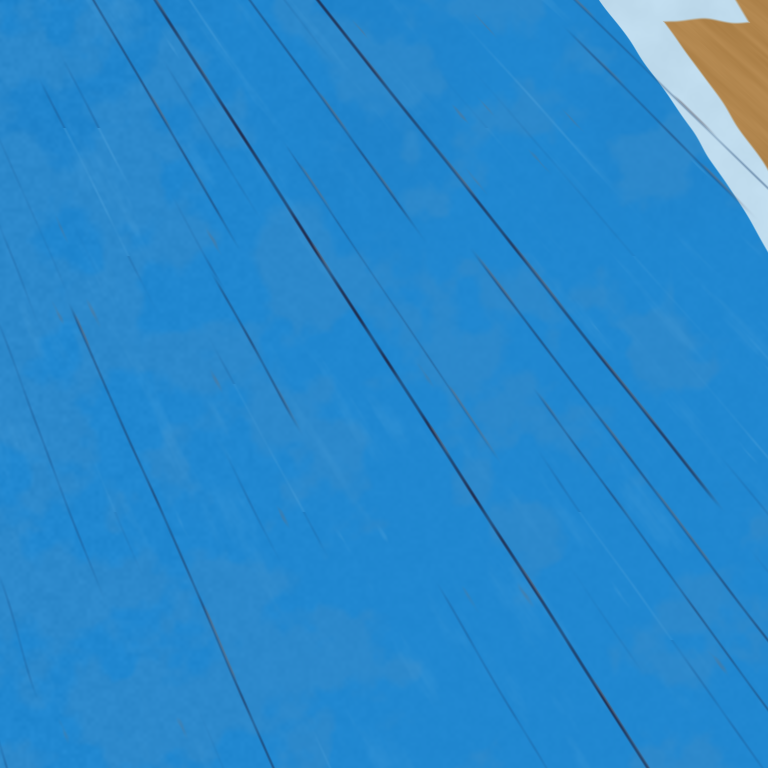
Write a WebGL 2 fragment shader that draws this texture.

```glsl
#version 300 es
precision highp float;
// Worn blue painted floorboards receding diagonally, with a white border and bare wood in one corner.
uniform vec2 u_resolution;
out vec4 fragColor;

const vec3 BLUE = vec3(0.125, 0.530, 0.815);
const vec3 BLUE_SHADE = vec3(0.118, 0.490, 0.765);
const vec3 BLUE_DUSTY = vec3(0.172, 0.535, 0.795);
const vec3 BLUE_PALE = vec3(0.29, 0.62, 0.85);
const vec3 WHITE_PAINT = vec3(0.75, 0.86, 0.93);
const vec3 BARE_WOOD = vec3(0.69, 0.52, 0.30);
const vec3 GAP = vec3(0.12, 0.15, 0.27);
const vec3 FAINT_GAP = vec3(0.11, 0.35, 0.58);
const vec3 CHIP = vec3(0.43, 0.42, 0.46);
const float BOARD = 0.0411;

// Open seams: board position, start, end, depth
const int SEAMS = 11;
const vec4 seams[SEAMS] = vec4[SEAMS](
  vec4(0.202, -0.1, 1.1, 1.0), vec4(0.414, -0.1, 0.66, 0.95),
  vec4(0.122, -0.1, 0.32, 0.65), vec4(0.079, 0.36, 0.56, 0.70),
  vec4(0.325, -0.1, 0.31, 0.65), vec4(0.326, 0.51, 1.0, 0.60),
  vec4(0.367, 0.33, 1.0, 0.70), vec4(-0.084, 0.40, 1.1, 0.70),
  vec4(0.245, 0.19, 0.60, 0.45), vec4(0.700, 0.04, 0.28, 0.60),
  vec4(0.748, -0.1, 0.30, 0.50));

float hash(vec2 p) {
  vec3 q = fract(p.xyx * vec3(0.1031, 0.1030, 0.0973));
  q += dot(q, q.yzx + 33.33);
  return fract((q.x + q.y) * q.z);
}

float noise(vec2 p) {
  vec2 i = floor(p), f = fract(p);
  f = f * f * (3.0 - 2.0 * f);
  return mix(mix(hash(i), hash(i + vec2(1, 0)), f.x),
             mix(hash(i + vec2(0, 1)), hash(i + vec2(1, 1)), f.x), f.y);
}

float fbm(vec2 p) {
  float sum = 0.0, amp = 0.5;
  for (int i = 0; i < 4; i++) {
    sum += amp * noise(p);
    p = p * 2.03 + 17.0;
    amp *= 0.5;
  }
  return sum;
}

// Coverage of a line at distance d with a soft shoulder
float stroke(float d, float halfWidth, float soft) {
  return 1.0 - smoothstep(halfWidth - 0.5 * soft, halfWidth + soft, abs(d));
}

// Fades in at a and out at b
float span(float t, float a, float b) {
  return smoothstep(a - 0.01, a + 0.03, t) * (1.0 - smoothstep(b - 0.05, b + 0.01, t));
}

// Sparse marks stretched along the boards: x is strength, y a random tone
vec2 flecks(vec2 p, vec2 grid, float rarity) {
  vec2 cell = floor(p * grid);
  vec2 center = 0.3 + 0.4 * vec2(hash(cell + 3.1), hash(cell + 8.7));
  vec2 d = (fract(p * grid) - center) / vec2(0.10, 0.28);
  float ragged = 0.5 * noise(p * grid * 9.0);
  float mark = 1.0 - smoothstep(0.1, 1.0, length(d) + ragged);
  return vec2(mark * step(rarity, hash(cell + 21.0)), hash(cell + 40.0));
}

vec3 paintedBoards(vec2 p, vec2 board) {
  float mottle = fbm(p * 6.0) - 0.47;
  float shade = clamp(0.45 - 1.3 * p.y + 1.2 * mottle, 0.0, 1.0);
  vec3 color = mix(BLUE, BLUE_SHADE, 0.8 * shade);
  float dust = fbm(p * 13.0 + 31.0) + 0.22 * (0.5 - p.x);
  color = mix(color, BLUE_DUSTY, smoothstep(0.44, 0.60, dust));
  float streak = fbm(board * vec2(45.0, 9.0) + 5.0);
  color = mix(color, BLUE_PALE, 0.25 * smoothstep(0.58, 0.85, streak));
  float grain = noise(p * 190.0) + noise(p * 95.0) - 1.0;
  color += 0.018 * grain * mix(1.0, 0.4, smoothstep(0.0, 0.6, p.x));
  vec2 mark = flecks(board, vec2(24.0, 11.0), 0.88);
  return mix(color, mark.y < 0.5 ? CHIP : BLUE_PALE, 0.35 * mark.x);
}

// White border strip, then the bare floor beyond it
vec3 addBorder(vec3 color, vec2 p, vec2 board, float px) {
  float wobble = 0.004 * (noise(p * 24.0) - 0.5);
  float white = smoothstep(-px, px, board.x - 0.781 + 0.31 * board.y + wobble);
  color = mix(color, WHITE_PAINT + 0.06 * (fbm(p * 22.0) - 0.5), white);
  float inside = board.x - 0.842 + 0.335 * board.y + wobble;
  float torn = max(p.y - 0.026 + 2.5 * wobble, 0.8 * (p.x - 0.957 - 0.6 * p.y));
  float wood = smoothstep(-px, 2.0 * px, min(inside, torn));
  float woodGrain = fbm(board * vec2(90.0, 14.0)) - 0.47;
  return mix(color, BARE_WOOD + 0.09 * woodGrain, wood);
}

void main() {
  vec2 p = gl_FragCoord.xy / u_resolution;
  p.y = 1.0 - p.y;
  float px = 1.0 / min(u_resolution.x, u_resolution.y);
  float soft = max(0.0022, px);

  // Fan coordinate: constant along each receding board
  float spread = 1.0 + 0.7066 * p.y;
  vec2 board = vec2((p.x - 0.5 * p.y) / spread, p.y);
  float slope = 0.5 + 0.7066 * board.x;
  float toCanvas = spread * inversesqrt(1.0 + slope * slope);
  vec3 color = addBorder(paintedBoards(p, board), p, board, px);
  float joint = round(board.x / BOARD);
  float wander = 0.003 * (noise(vec2(p.y * 9.0, joint * 5.0)) - 0.5);

  // Open seams with chipped edges
  float sealed = 1.0;
  for (int i = 0; i < SEAMS; i++) {
    vec4 s = seams[i];
    float row = float(i) * 9.0;
    float wear = noise(vec2(p.y * 34.0, row));
    float d = (board.x - s.x + 0.5 * wander) * toCanvas;
    float along = span(p.y, s.y, s.z);
    float depth = s.w * mix(0.5, 0.95, wear);
    float chipped = smoothstep(0.55, 0.85, noise(vec2(p.y * 21.0, row + 4.0)));
    color = mix(color, mix(FAINT_GAP, GAP, s.w), along * depth * stroke(d, 0.0013 * s.w, soft));
    color = mix(color, CHIP, 0.5 * along * chipped * stroke(d - 0.0016, 0.0006, soft));
    sealed *= 1.0 - along * step(abs(board.x - s.x), 0.35 * BOARD);
  }

  // Painted-over joints, showing only in places
  float visible = smoothstep(0.52, 0.85, noise(vec2(joint * 7.3, p.y * 6.0)));
  visible *= mix(0.4, 1.0, noise(vec2(p.y * 40.0, joint * 3.0)));
  visible *= sealed * (1.0 - smoothstep(0.62, 0.66, board.x));
  float faint = stroke((board.x - joint * BOARD + wander) * toCanvas, 0.0009, soft);
  vec3 jointColor = mix(FAINT_GAP, BLUE_PALE, step(0.8, hash(vec2(joint, floor(p.y * 6.0)))));
  color = mix(color, jointColor, 0.5 * faint * visible);
  fragColor = vec4(clamp(color, 0.0, 1.0), 1.0);
}
```
